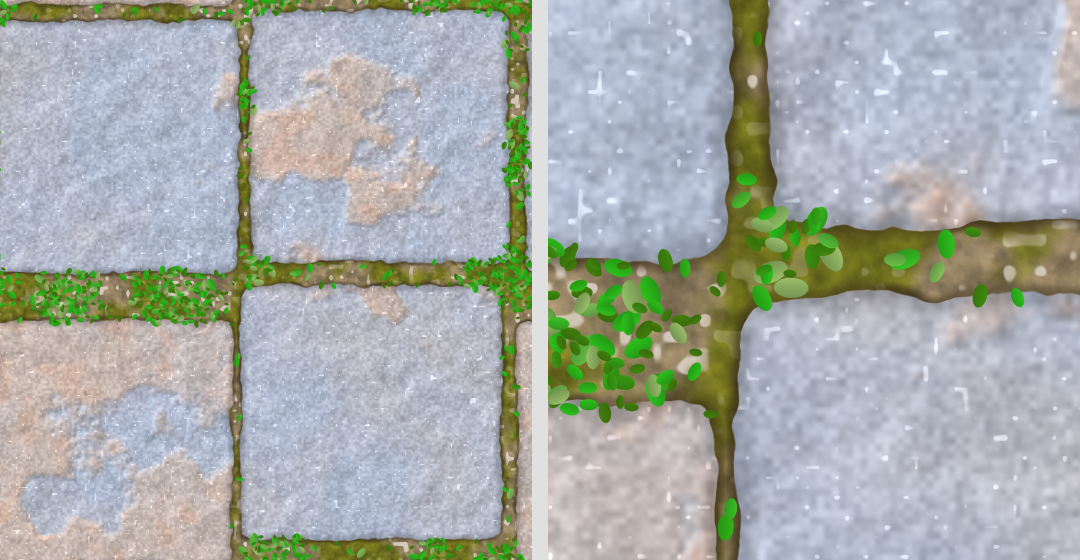
Left: the whole. Right: its middle third, enlarged.
Write a Shadertoy shader that draws this texture.

```glsl
const vec2 PERIOD = vec2(0.949, 1.0);
const int STONE_COUNT = 4;
const int SPOT_COUNT = 10;
const float CORNER = 0.022;
const float EDGE_ROUGHNESS = 0.016;
const float LEAF_SCALE = 62.0;
const float RELIEF = 2.2;

// Stones: centre, half size
const vec4 STONES[4] = vec4[4](
    vec4(0.208, 0.738, 0.219, 0.226), vec4(0.676, 0.756, 0.231, 0.225),
    vec4(0.193, 0.210, 0.221, 0.219), vec4(0.663, 0.263, 0.233, 0.227));
// Worn patches: offset, radius, sign (negative leaves the middle blue)
const vec4 PATCHES[4] = vec4[4](
    vec4(0.17, -0.05, 0.08, 1.0), vec4(-0.08, -0.02, 0.12, 1.0),
    vec4(0.01, 0.03, 0.13, -1.0), vec4(0.02, 0.20, 0.09, 1.0));
// Leaf clusters: centre, radius
const vec3 SPOTS[10] = vec3[10](
    vec3(0.12, 0.468, 0.09), vec3(0.32, 0.465, 0.11), vec3(0.90, 0.51, 0.10),
    vec3(0.93, 0.72, 0.10), vec3(0.91, 0.97, 0.09), vec3(0.47, 0.99, 0.06),
    vec3(0.50, 0.035, 0.07), vec3(0.46, 0.525, 0.04), vec3(0.448, 0.825, 0.04),
    vec3(0.77, 1.0, 0.05));

const vec3 BLUE_STONE = vec3(0.69, 0.73, 0.81);
const vec3 TAN_STONE = vec3(0.78, 0.72, 0.69);
const vec3 RUST = vec3(0.84, 0.69, 0.61);
const vec3 SOIL = vec3(0.57, 0.50, 0.38);
const vec3 MOSS = vec3(0.45, 0.45, 0.12);
const vec3 PEBBLE = vec3(0.86, 0.82, 0.77);
const vec3 SHADOW = vec3(0.22, 0.17, 0.09);
const vec3 LEAF_DARK = vec3(0.27, 0.52, 0.05);
const vec3 LEAF_BRIGHT = vec3(0.18, 0.77, 0.11);
const vec3 LEAF_PALE = vec3(0.60, 0.75, 0.42);

float hash(vec2 p) {
    return fract(sin(dot(p, vec2(12.9898, 78.233))) * 43758.55);
}

float noise(vec2 p) {
    vec2 i = floor(p), f = fract(p);
    f = f * f * (3.0 - 2.0 * f);
    return mix(mix(hash(i), hash(i + vec2(1, 0)), f.x),
               mix(hash(i + vec2(0, 1)), hash(i + 1.0), f.x), f.y);
}

float fbm(vec2 p) {
    float sum = 0.0, amp = 0.5;
    for (int i = 0; i < 5; i++) {
        sum += amp * noise(p);
        p = mat2(1.6, 1.2, -1.2, 1.6) * p + 7.3;
        amp *= 0.5;
    }
    return sum;
}

vec2 wrapOffset(vec2 d) { return d - PERIOD * round(d / PERIOD); }

// Distance to the nearest stone, with its index and local position
float stoneDistance(vec2 p, out int id, out vec2 local) {
    float nearest = 10.0;
    for (int i = 0; i < STONE_COUNT; i++) {
        vec2 q = wrapOffset(p - STONES[i].xy);
        vec2 b = abs(q) - STONES[i].zw + CORNER;
        float d = length(max(b, 0.0)) + min(max(b.x, b.y), 0.0) - CORNER;
        if (d < nearest) { nearest = d; id = i; local = q; }
    }
    return nearest;
}

float wornPatch(vec2 q, int id) {
    vec4 w = PATCHES[id];
    float v = w.w * (w.z - length(q - w.xy)) + 0.55 * (fbm(q * 9.0 + float(id) * 17.0) - 0.5);
    return smoothstep(-0.025, 0.035, v);
}

float stoneHeight(vec2 q, int id) {
    return 0.012 * wornPatch(q, id) + 0.022 * fbm(q * 22.0 + float(id) * 5.0);
}

vec3 stoneColor(vec2 p, vec2 q, int id, float d) {
    vec2 e = vec2(0.004, 0.0);
    float h = stoneHeight(q, id);
    float slope = (stoneHeight(q + e.xy, id) - h - stoneHeight(q + e.yx, id) + h) / e.x;
    float worn = wornPatch(q, id);
    float tint = fbm(q * 7.0 + float(id) * 31.0);
    vec3 c = mix(BLUE_STONE, TAN_STONE, clamp(0.8 * worn + 0.9 * (tint - 0.35), 0.0, 1.0));
    c = mix(c, RUST, 0.5 * worn * smoothstep(0.48, 0.7, fbm(p * 24.0)));
    c *= 1.0 + clamp(RELIEF * 0.06 * slope, -0.12, 0.12);
    // Grain and bright flecks
    c += 0.13 * (noise(p * 230.0) - 0.5) + 0.09 * (fbm(p * 60.0) - 0.5);
    c += 0.18 * smoothstep(0.86, 0.97, noise(p * 170.0 + 40.0));
    return c * mix(0.80, 1.0, smoothstep(0.0, 0.014, -d));
}

vec3 jointColor(vec2 p, float d) {
    float earth = smoothstep(0.42, 0.62, fbm(p * 16.0 + 3.0));
    vec3 c = mix(MOSS, SOIL, earth);
    c *= 0.62 + 0.76 * fbm(p * 90.0);
    c = mix(c, PEBBLE, smoothstep(0.68, 0.82, noise(p * 105.0)) * (0.25 + 0.65 * earth));
    float shade = 1.0 - smoothstep(0.0, 0.009, d);
    return mix(c, SHADOW, shade * (0.35 + 0.5 * noise(p * 30.0)));
}

float leafDensity(vec2 c) {
    float density = 0.10;
    for (int i = 0; i < SPOT_COUNT; i++) {
        float r = length(wrapOffset(c - SPOTS[i].xy));
        density = max(density, 0.85 * (1.0 - smoothstep(0.4, 1.0, r / SPOTS[i].z)));
    }
    return density;
}

// Scattered oval leaves painted over the ground
vec3 addLeaves(vec3 ground, vec2 p, float scale, float seed, float px) {
    vec2 cell = floor(p * scale);
    for (int k = 0; k < 9; k++) {
        vec2 id = cell + vec2(k % 3 - 1, k / 3 - 1);
        vec2 key = id + seed;
        vec2 c = (id + vec2(hash(key), hash(key + 19.1))) / scale;
        int stone; vec2 local;
        float density = leafDensity(c);
        if (hash(key + 5.7) > density) continue;
        if (stoneDistance(c, stone, local) < -0.010 * density) continue;
        float a = 6.283 * hash(key + 8.3), tone = hash(key + 2.9);
        vec2 q = mat2(cos(a), sin(a), -sin(a), cos(a)) * (p - c) * scale;
        float d = (length(q * vec2(1.0, 1.7)) - 0.35 - 0.3 * tone) / scale;
        vec3 leaf = mix(LEAF_DARK, LEAF_BRIGHT, smoothstep(0.2, 0.6, tone));
        leaf = mix(leaf, LEAF_PALE, smoothstep(0.78, 0.95, tone)) * (0.88 + 0.3 * q.y);
        ground = mix(ground, leaf, 1.0 - smoothstep(-px, px, d));
    }
    return ground;
}

void mainImage(out vec4 fragColor, in vec2 fragCoord) {
    vec2 p = fragCoord / iResolution.xy * PERIOD;
    float px = 1.0 / iResolution.y;
    int id; vec2 local;
    float d = stoneDistance(p, id, local);
    d += EDGE_ROUGHNESS * (fbm(p * 20.0) - 0.42) + 0.005 * (noise(p * 75.0) - 0.5);
    vec3 color = mix(stoneColor(p, local, id, d), jointColor(p, d), smoothstep(-px, px, d));
    color = addLeaves(color, p, LEAF_SCALE, 11.0, px);
    color = addLeaves(color, p, LEAF_SCALE * 1.5, 47.0, px);
    fragColor = vec4(clamp(color, 0.0, 1.0), 1.0);
}
```
